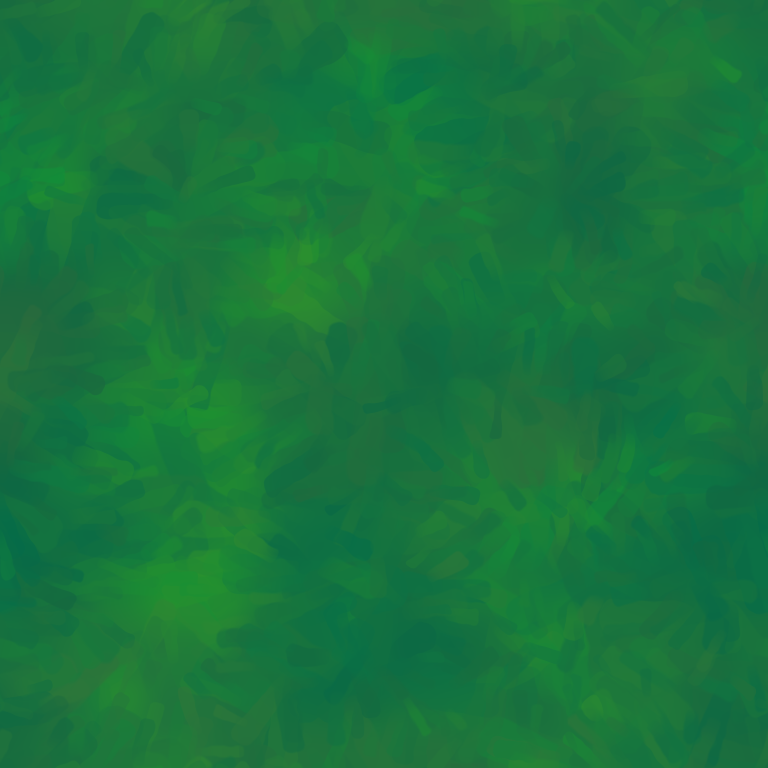
This texture is drawn by a Shadertoy shader. Its source:

```glsl
// Tiling painted foliage: layered translucent green brush strokes fanning out of soft clumps.

const vec3 SHADE_GREEN = vec3(0.076, 0.408, 0.250);
const vec3 LEAF_GREEN  = vec3(0.098, 0.460, 0.238);
const vec3 LIGHT_GREEN = vec3(0.120, 0.562, 0.188);
const vec3 OLIVE_SHIFT = vec3(0.095, 0.010, -0.015);
const vec3 TEAL_SHIFT  = vec3(-0.062, 0.000, 0.036);

const int   LAYERS       = 9;
const float FIRST_GRID   = 6.0;    // stroke cells across the canvas, coarsest layer
const float GRID_STEP    = 2.0;    // extra cells in each finer layer
const float TONE_GRID    = 4.0;    // clumps of light and shade across the canvas
const float TUFT_GRID    = 13.0;   // tufts of strokes that share a tone
const float HUE_GRID     = 7.0;
const float CONTRAST     = 0.98;
const float TUFT_CONTRAST = 0.48;
const float TONE_JITTER  = 0.60;
const float HUE_JITTER   = 1.20;
const float ANGLE_JITTER = 0.95;
const float RAGGEDNESS   = 0.005;
const float BRISTLES     = 0.0025;

vec3 hash3(vec3 p) {
    p = fract(p * vec3(0.1031, 0.1030, 0.0973));
    p += dot(p, p.yxz + 33.33);
    return fract((p.xxy + p.yxx) * p.zyx);
}

// Value noise on the unit square that wraps after "grid" cells
float wrapNoise(vec2 uv, float grid, float seed) {
    vec2 p = uv * grid;
    vec2 i = floor(p);
    vec2 f = p - i;
    f = f * f * f * (f * (f * 6.0 - 15.0) + 10.0);
    vec2 a = mod(i, grid);
    vec2 b = mod(i + 1.0, grid);
    float low  = mix(hash3(vec3(a, seed)).x, hash3(vec3(b.x, a.y, seed)).x, f.x);
    float high = mix(hash3(vec3(a.x, b.y, seed)).x, hash3(vec3(b, seed)).x, f.x);
    return mix(low, high, f.y);
}

vec2 wobble(vec2 uv, float grid) {
    return vec2(wrapNoise(uv, grid, 41.0), wrapNoise(uv, grid, 43.0)) - 0.5;
}

float clumpTone(vec2 uv) {
    return 0.55 * wrapNoise(uv, TONE_GRID, 11.0)
         + 0.45 * wrapNoise(uv, TONE_GRID * 2.0, 23.0);
}

// Strokes follow the slope of the tone, so they fan out around clumps
float strokeAngle(vec2 uv) {
    const float STEP = 0.02;
    float here = clumpTone(uv);
    vec2 slope = vec2(clumpTone(uv + vec2(STEP, 0.0)), clumpTone(uv + vec2(0.0, STEP))) - here;
    return atan(slope.y + 0.0001, slope.x);
}

vec3 foliageColor(vec2 uv, vec2 jitter) {
    float tone = 0.48 + CONTRAST * (clumpTone(uv) - 0.5) + TONE_JITTER * jitter.x;
    tone += TUFT_CONTRAST * (wrapNoise(uv, TUFT_GRID, 29.0) - 0.5);
    tone = clamp(tone, 0.0, 1.0);
    float hue = 1.2 * (wrapNoise(uv, HUE_GRID, 37.0) - 0.5) + HUE_JITTER * jitter.y;
    vec3 color = tone < 0.5 ? mix(SHADE_GREEN, LEAF_GREEN, tone * 2.0)
                            : mix(LEAF_GREEN, LIGHT_GREEN, tone * 2.0 - 1.0);
    return color + OLIVE_SHIFT * clamp(hue, 0.0, 1.0) + TEAL_SHIFT * clamp(-hue, 0.0, 1.0);
}

// Opacity of a blunt, tapered dab: crisp at its head, fading towards its tail
float brushDab(vec2 p, vec2 halfSize, float softness) {
    float along = p.x / halfSize.x;
    float width = halfSize.y * (0.82 + 0.18 * clamp(along, -1.0, 1.0));
    float corner = width * 0.75;
    vec2 q = abs(p) - vec2(halfSize.x, width) + corner;
    float d = length(max(q, 0.0)) + min(max(q.x, q.y), 0.0) - corner;
    return (1.0 - smoothstep(-softness, softness, d)) * smoothstep(-1.4, 0.0, along);
}

vec3 paintLayer(vec3 color, vec2 uv, float grid, float seed, float density) {
    vec2 home = floor(uv * grid);
    for (int y = -1; y <= 1; y++) {
        for (int x = -1; x <= 1; x++) {
            vec2 cell = home + vec2(x, y);
            vec3 id = vec3(mod(cell, grid), seed);
            vec3 place = hash3(id);
            vec3 form  = hash3(id + vec3(0.0, 0.0, 50.0));
            vec3 paint = hash3(id + vec3(0.0, 0.0, 90.0));
            vec2 center = (cell + place.xy) / grid;
            vec2 p = uv - center;
            if (place.z > density || dot(p, p) * grid * grid > 1.0) continue;

            float angle = strokeAngle(center) + ANGLE_JITTER * (form.z - 0.5);
            float c = cos(angle), s = sin(angle);
            p = vec2(c * p.x + s * p.y, c * p.y - s * p.x);
            vec2 halfSize = vec2(mix(0.36, 0.72, form.x), mix(0.13, 0.28, form.y)) / grid;
            float softness = mix(0.0009, 0.0028, paint.z * paint.z);
            float opacity = brushDab(p, halfSize, softness) * mix(0.28, 0.78, fract(paint.z * 7.0));
            if (opacity > 0.0) {
                color = mix(color, foliageColor(center, paint.xy - 0.5), opacity);
            }
        }
    }
    return color;
}

void mainImage(out vec4 fragColor, in vec2 fragCoord) {
    vec2 uv = fragCoord / iResolution.xy;

    // Ragged bristle edges
    vec2 brushUv = uv + RAGGEDNESS * wobble(uv, 32.0) + BRISTLES * wobble(uv, 90.0);

    // Broad wash, then strokes from coarse to fine
    vec3 color = foliageColor(uv, vec2(0.0));
    for (int i = 0; i < LAYERS; i++) {
        float layer = float(i);
        float density = mix(1.0, 0.42, layer / float(LAYERS - 1));
        color = paintLayer(color, brushUv, FIRST_GRID + GRID_STEP * layer, 101.0 + 7.0 * layer, density);
    }
    fragColor = vec4(color, 1.0);
}
```
